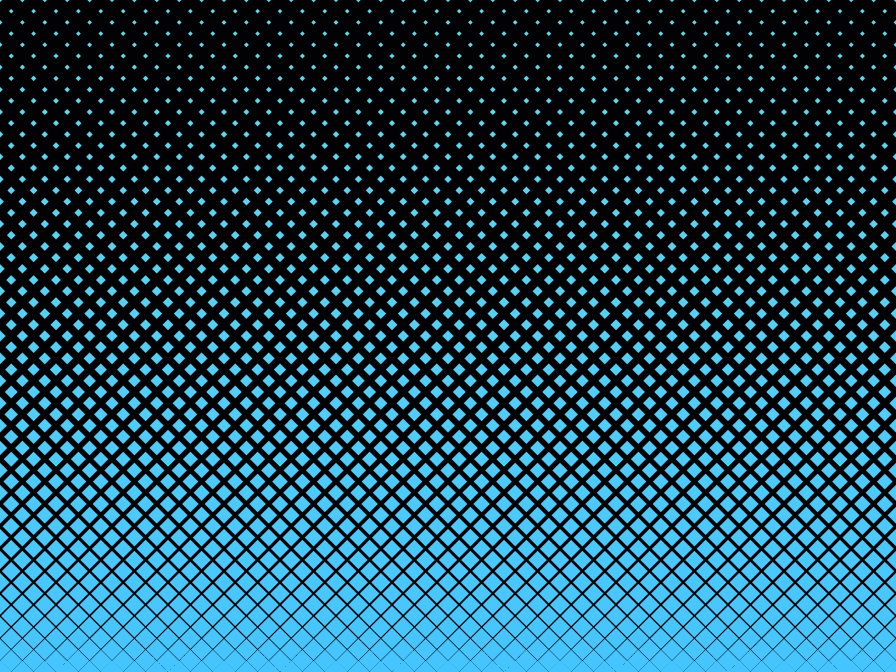
Give the GLSL for this pattern, as a WebGL 1 fragment shader.

```glsl
precision highp float;

uniform vec2 u_resolution;

#define ROWS 30.0
#define MIN_SIZE 0.2
#define SIZE_FALLOFF 1.4
#define BACKGROUND vec3(0.008, 0.008, 0.014)
#define LOW_COLOR vec3(0.27, 0.77, 1.0)
#define HIGH_COLOR vec3(0.40, 0.85, 0.91)

// Coverage of a repeating band, including the neighbour across the seam.
vec2 bandCoverage(vec2 offset, float halfWidth, float pixel) {
    vec2 dist = abs(offset);
    vec2 own = clamp((halfWidth - dist) / pixel + 0.5, 0.0, 1.0);
    vec2 neighbour = clamp((halfWidth - 1.0 + dist) / pixel + 0.5, 0.0, 1.0);
    return min(own + neighbour, 1.0);
}

void main() {
    vec2 uv = gl_FragCoord.xy / u_resolution.y;

    // Diamonds are squares on a grid turned by 45 degrees.
    vec2 p = uv * ROWS;
    vec2 grid = vec2(p.x + p.y, p.x - p.y);
    vec2 cell = floor(grid + 0.5);
    float pixel = 1.41421 * ROWS / u_resolution.y;

    // Each diamond shrinks with the height of its centre.
    float centerHeight = clamp((cell.x - cell.y) * 0.5 / ROWS, 0.0, 1.0);
    float size = mix(MIN_SIZE, 1.0, pow(1.0 - centerHeight, SIZE_FALLOFF));
    vec2 coverage = bandCoverage(grid - cell, size * 0.5, pixel);

    // Tint shifts from blue at the base to cyan at the top.
    vec3 ink = mix(LOW_COLOR, HIGH_COLOR, uv.y);
    gl_FragColor = vec4(mix(BACKGROUND, ink, coverage.x * coverage.y), 1.0);
}
```
